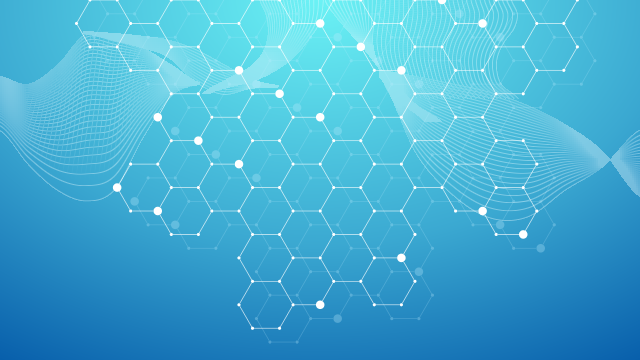
Write a Shadertoy shader that draws this background.

```glsl
const float SIDE = 0.0752;
const float HALF_ROW = SIDE * 0.8660254;
const int LAST_ROW[12] = int[12](1, 8, 9, 8, 13, 12, 11, 12, 7, 8, 9, 2);

// Smooth curve through eight evenly spaced heights
float curve(float u, vec4 a, vec4 b) {
    float k[8] = float[8](a.x, a.y, a.z, a.w, b.x, b.y, b.z, b.w);
    float x = clamp(u, 0.0, 1.0) * 7.0;
    int i = min(int(x), 6);
    float f = x - float(i);
    float p0 = k[max(i - 1, 0)], p1 = k[i], p2 = k[i + 1], p3 = k[min(i + 2, 7)];
    return p1 + 0.5 * f * (p2 - p0 + f * (2.0 * p0 - 5.0 * p1 + 4.0 * p2 - p3
         + f * (3.0 * (p1 - p2) + p3 - p0)));
}

// Thin lines at whole values of s, faded to their mean when crowded
float thread(float s, float halfWidth, float pixel) {
    float slope = max(fwidth(s) / pixel, 0.001);
    float d = abs(fract(s + 0.5) - 0.5) / slope;
    float cover = clamp(0.5 + (halfWidth - d) / pixel, 0.0, 1.0);
    float mean = min(2.0 * halfWidth * slope, 0.8);
    return mix(cover, mean, smoothstep(0.3, 0.8, slope * pixel));
}

// Sheet of threads between two curves; q = (along, across)
float ribbon(vec2 q, vec4 a0, vec4 a1, vec4 b0, vec4 b1,
             float count, float bunch, float weave, float pixel) {
    float from = curve(q.x, a0, a1);
    float span = curve(q.x, b0, b1) - from;
    span = span < 0.0 ? min(span, -0.0005) : max(span, 0.0005);
    float t = (q.y - from) / span;
    float lines = thread(count * t * (1.0 + bunch - bunch * t), 0.0009, pixel);
    float cross = thread(q.x * 44.0 + t * 5.0, 0.0007, pixel);
    float edge = 0.002 / abs(span);
    float inside = step(-edge, t) * step(t, 1.0 + edge) * step(0.0, q.x) * step(q.x, 1.0);
    return inside * max(lines, cross * weave * (1.0 - smoothstep(0.5, 0.9, t)));
}

// Cells that belong to the net; rows count down from the top
bool hasCell(int column, int row) {
    if (column < -4 || column > 7 || row < -1) return false;
    bool gap = (column == -3 && row > 3 && row < 7) || (column == 6 && row == 5);
    return !gap && row <= LAST_ROW[column + 4];
}

float nodeRadius(vec2 node) {
    float e = node.x - 3.0 * node.y - 1.0;
    float phase = mod(node.y + 2.0 * floor(e / 12.0 + 0.5) + 0.5, 6.0);
    bool large = mod(e + 0.5, 12.0) < 1.0 && phase > 1.0 && phase < 4.0;
    return large ? 0.0118 : 0.0043;
}

// Coverage of hexagon edges and their nodes
float hexNet(vec2 p, float pixel) {
    float nearColumn = floor((p.x - 0.739) / (1.5 * SIDE) + 0.5);
    float edge = 1.0, dots = 1.0;
    for (int i = -1; i <= 1; i++)
    for (int j = -1; j <= 1; j++) {
        float column = nearColumn + float(i);
        float odd = mod(column + 7.0, 2.0);
        float row = 2.0 * floor(((1.0 - p.y) / HALF_ROW - odd) * 0.5 + 0.5) + odd + 2.0 * float(j);
        if (!hasCell(int(column), int(row))) continue;
        vec2 q = p - vec2(0.739 + 1.5 * SIDE * column, 1.0 - HALF_ROW * row);
        vec2 side = mix(vec2(-1.0), vec2(1.0), step(0.0, q));
        q = abs(q);
        edge = min(edge, abs(max(q.y, dot(q, vec2(0.8660254, 0.5))) - HALF_ROW));
        vec2 outer = vec2(3.0 * column + 2.0 * side.x, row);
        vec2 corner = vec2(3.0 * column + side.x, row - side.y);
        dots = min(dots, length(q - vec2(SIDE, 0.0)) - nodeRadius(outer));
        dots = min(dots, length(q - vec2(0.5 * SIDE, HALF_ROW)) - nodeRadius(corner));
    }
    float line = clamp(0.5 + (0.001 - edge) / pixel, 0.0, 1.0);
    return max(0.75 * line, clamp(0.5 - dots / pixel, 0.0, 1.0));
}

// Glow falling from the top centre to deep blue corners
vec3 backdrop(vec2 p) {
    float d = length(vec2((p.x - 0.889) * 0.7, 1.0 - p.y));
    vec3 color = mix(vec3(0.42, 0.95, 0.96), vec3(0.23, 0.66, 0.82), clamp(d / 0.68, 0.0, 1.0));
    return mix(color, vec3(0.03, 0.37, 0.67), clamp((d - 0.68) / 0.5, 0.0, 1.0));
}

void mainImage(out vec4 fragColor, in vec2 fragCoord) {
    float pixel = 1.0 / iResolution.y;
    vec2 p = fragCoord * pixel;
    p.x += 0.8889 - 0.5 * iResolution.x * pixel;
    float depth = 1.0 - p.y;

    // Left sheet, its trailing fold and the band above
    float waves = ribbon(vec2(p.x / 0.556, p.y),
        vec4(0.787, 0.766, 0.819, 0.905), vec4(0.894, 0.866, 0.819, 0.769),
        vec4(0.637, 0.542, 0.472, 0.442), vec4(0.472, 0.616, 0.734, 0.766), 30.0, 0.7, 0.7, pixel);
    waves = max(waves, ribbon(vec2((p.x - 0.231) / 0.544, p.y),
        vec4(0.912, 0.907, 0.9, 0.889), vec4(0.863, 0.822, 0.78, 0.762),
        vec4(0.907, 0.891, 0.87, 0.843), vec4(0.773, 0.738, 0.755, 0.759), 11.0, 0.0, 0.0, pixel));
    waves = max(waves, ribbon(vec2(depth / 0.26, p.x),
        vec4(0.722, 0.738, 0.745, 0.743), vec4(0.729, 0.694, 0.625, 0.563),
        vec4(0.898, 0.894, 0.882, 0.856), vec4(0.826, 0.782, 0.711, 0.583), 18.0, 0.3, 0.3, pixel));

    // Right band, wide sheet and crossing tail
    waves = max(waves, ribbon(vec2(depth / 0.34, p.x),
        vec4(0.903, 0.935, 0.977, 1.019), vec4(1.056, 1.088, 1.123, 1.181),
        vec4(1.046, 1.042, 1.035, 1.039), vec4(1.06, 1.106, 1.157, 1.227), 12.0, 0.0, 0.0, pixel));
    waves = max(waves, ribbon(vec2(depth / 0.275, p.x),
        vec4(1.046, 1.042, 1.037, 1.035), vec4(1.042, 1.056, 1.069, 1.088),
        vec4(1.421, 1.437, 1.428, 1.4), vec4(1.382, 1.38, 1.394, 1.44), 30.0, 0.0, 0.3, pixel));
    waves = max(waves, ribbon(vec2((p.x - 1.053) / 0.725, p.y),
        vec4(0.803, 0.787, 0.766, 0.743), vec4(0.706, 0.653, 0.579, 0.454),
        vec4(0.787, 0.572, 0.456, 0.394), vec4(0.398, 0.472, 0.537, 0.639), 28.0, 0.6, 0.0, pixel));

    // Layers from back to front
    vec3 color = backdrop(p);
    color = mix(color, vec3(0.9, 0.98, 1.0), 0.48 * waves);
    color = mix(color, vec3(0.75, 0.93, 1.0), 0.3 * hexNet(p - vec2(0.0486, -0.0384), pixel));
    color = mix(color, vec3(1.0), hexNet(p, pixel));
    fragColor = vec4(color, 1.0);
}
```
